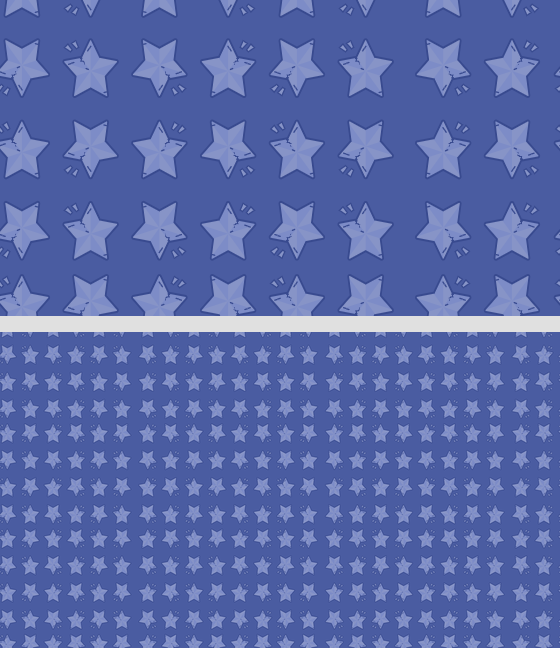
Top: one tile. Bottom: repeated 3 by 3.
Give the GLSL for this pattern, as a WebGL 2 fragment shader.

```glsl
#version 300 es
precision highp float;
// Chipped five-point stars with two sparks each, in 8 columns by 4 rows.
// Every cell holds one star built from distance functions; cells are mirrored
// left-right in column pairs and flipped up-down in a checkerboard.

uniform vec2 u_resolution;
out vec4 fragColor;

// Signed distance to a five-point star with one tip up
float starDistance(vec2 p, float radius, float innerRatio) {
    const vec2 k1 = vec2(0.80902, -0.58779);
    const vec2 k2 = vec2(-k1.x, k1.y);
    p.x = abs(p.x);
    p -= 2.0 * max(dot(k1, p), 0.0) * k1;
    p -= 2.0 * max(dot(k2, p), 0.0) * k2;
    p.x = abs(p.x);
    p.y -= radius;
    vec2 edge = innerRatio * vec2(-k1.y, k1.x) - vec2(0.0, 1.0);
    float h = clamp(dot(p, edge) / dot(edge, edge), 0.0, radius);
    return length(p - edge * h) * sign(p.y * edge.x - p.x * edge.y);
}

// Wavy wedge that narrows from the upper left notch towards the centre
float crackDistance(vec2 p) {
    vec2 axis = vec2(0.6, -0.8);
    p -= vec2(-15.0, 19.0);
    float along = dot(p, axis);
    float across = dot(p, vec2(axis.y, -axis.x));
    across += 1.1 * sin(along * 0.85) + 0.5 * sin(along * 1.9 + 1.0);
    float halfWidth = mix(2.0, 0.2, clamp(along / 13.0, 0.0, 1.0));
    return max(abs(across) - halfWidth, abs(along - 2.5) - 10.5);
}

// Trapezoid, wider at its outer end
float sparkDistance(vec2 p, vec2 centre, vec2 outward) {
    p -= centre;
    p = vec2(dot(p, vec2(outward.y, -outward.x)), dot(p, outward));
    return max(abs(p.x) - 1.7 - 0.17 * p.y, abs(p.y) - 4.0);
}

// Short rounded stroke
float nickDistance(vec2 p, vec2 centre, float angle) {
    p -= centre;
    vec2 dir = vec2(cos(angle), sin(angle));
    return length(p - dir * clamp(dot(p, dir), -1.5, 1.5)) - 0.9;
}

void main() {
    // The canvas spans 768 by 432 units, split into 96 by 108 cells
    vec2 pos = gl_FragCoord.xy / u_resolution * vec2(768.0, 432.0);
    float pixel = 432.0 / u_resolution.y;
    vec2 cellSize = vec2(96.0, 108.0);
    vec2 firstCentre = vec2(30.0, 16.5);
    vec2 cell = floor((pos - firstCentre) / cellSize + 0.5);
    vec2 id = mod(cell, vec2(8.0, 4.0));

    // Slightly uneven spacing of columns and rows
    vec2 shift = vec2(-1.7 * id.x + 12.0 * step(5.5, id.x),
                      (3.2 * id.y - 11.2) * step(0.5, id.y));
    vec2 p = pos - firstCentre - cell * cellSize - shift;

    // Mirror and flip, then move the origin to the star's heart
    p.x *= mod(id.x, 4.0) < 1.5 ? 1.0 : -1.0;
    p.y *= mod(id.x + id.y, 2.0) < 0.5 ? 1.0 : -1.0;
    p.y += 4.0;

    // Body with the crack cut out
    float body = starDistance(p * vec2(1.05, 0.95), 39.0, 0.52) - 0.9;
    body = max(body, -crackDistance(p));

    // Sparks beside the chipped corner
    float spark = min(sparkDistance(p, vec2(-30.0, 31.0), vec2(-0.72, 0.69)),
                      sparkDistance(p, vec2(-20.7, 35.5), vec2(-0.55, 0.835)));

    // Nicks near three tips and a crumb at the end of the crack
    float nick = nickDistance(p, vec2(20.0, -29.0), 0.25);
    for (int i = 0; i < 2; i++) {
        float n = float(i);
        nick = min(nick, nickDistance(p, vec2(-28.7 + 4.2 * n, 9.6 + 1.6 * n), 0.3));
        nick = min(nick, nickDistance(p, vec2(-0.6 - 2.6 * n, 32.5 - 3.6 * n), 1.0));
    }
    nick = min(nick, nickDistance(p, vec2(-4.7, 2.8), -0.4));

    // Ten facets, alternating around the heart
    float facetEdge = sin(5.0 * atan(p.x, p.y)) * length(p) / 5.0;
    float facet = clamp(0.5 + facetEdge / pixel, 0.0, 1.0);

    vec3 background = vec3(0.29, 0.36, 0.63);
    vec3 outline = vec3(0.22, 0.29, 0.56);
    vec3 paleFacet = vec3(0.53, 0.58, 0.78);
    vec3 blueFacet = vec3(0.49, 0.55, 0.78);

    // Layers from back to front
    float outer = min(body - 2.6, spark - 1.8);
    vec3 color = mix(background, outline, clamp(0.5 - outer / pixel, 0.0, 1.0));
    color = mix(color, mix(paleFacet, blueFacet, facet), clamp(0.5 - body / pixel, 0.0, 1.0));
    color = mix(color, paleFacet, clamp(0.5 - spark / pixel, 0.0, 1.0));
    color = mix(color, outline, clamp(0.5 - nick / pixel, 0.0, 1.0));
    fragColor = vec4(color, 1.0);
}
```
